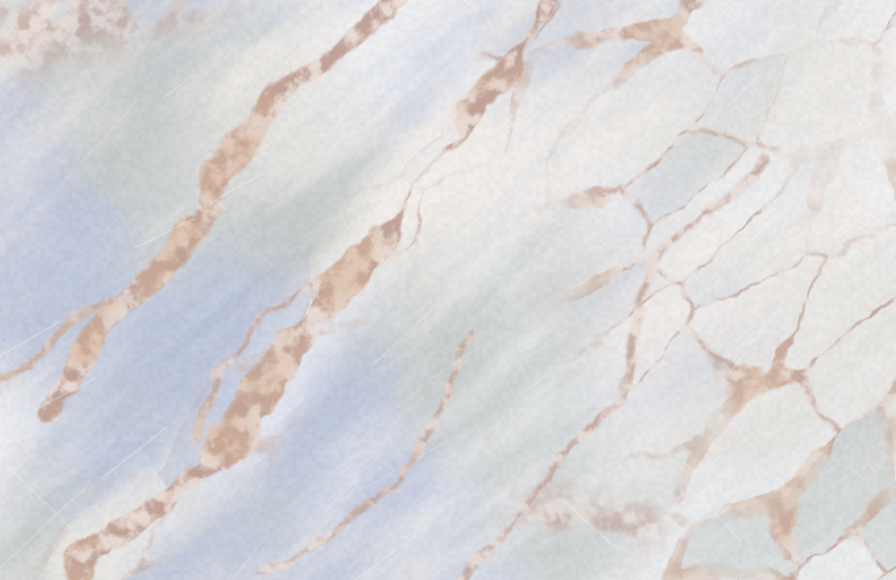
Give the GLSL for this texture, as a WebGL 1 fragment shader.

```glsl
precision highp float;
// Pale blue-grey marble with diagonal rust veins, broken cells and fine scratches.
uniform vec2 u_resolution;

float hash(vec2 p) {
  vec3 q = fract(vec3(p.xyx) * 0.1031);
  q += dot(q, q.yzx + 33.33);
  return fract((q.x + q.y) * q.z);
}

vec2 hash2(vec2 p) {
  return vec2(hash(p), hash(p + 57.3));
}

float noise(vec2 p) {
  vec2 i = floor(p), f = fract(p);
  f = f * f * (3.0 - 2.0 * f);
  return mix(mix(hash(i), hash(i + vec2(1, 0)), f.x),
             mix(hash(i + vec2(0, 1)), hash(i + vec2(1, 1)), f.x), f.y);
}

float fbm(vec2 p) {
  float sum = 0.0, amp = 0.52;
  for (int i = 0; i < 5; i++) {
    sum += amp * noise(p);
    p = mat2(1.6, 1.2, -1.2, 1.6) * p + 7.1;
    amp *= 0.5;
  }
  return sum;
}

float segment(vec2 p, vec2 a, vec2 b) {
  vec2 d = b - a;
  return length(p - a - d * clamp(dot(p - a, d) / dot(d, d), 0.0, 1.0));
}

// Distance to the nearest cell border in x, random tone of the cell in y.
vec2 cells(vec2 p) {
  vec2 base = floor(p), nearest = vec2(0.0), id = vec2(0.0);
  float best = 9.0, border = 9.0;
  for (int k = 0; k < 9; k++) {
    vec2 c = base + vec2(mod(float(k), 3.0), floor(float(k) / 3.0)) - 1.0;
    vec2 r = c + hash2(c) - p;
    if (dot(r, r) < best) { best = dot(r, r); nearest = r; id = c; }
  }
  for (int k = 0; k < 25; k++) {
    vec2 c = id + vec2(mod(float(k), 5.0), floor(float(k) / 5.0)) - 2.0;
    vec2 r = c + hash2(c) - p, d = r - nearest;
    if (dot(d, d) > 0.0001) border = min(border, dot(0.5 * (r + nearest), normalize(d)));
  }
  return vec2(border, hash(id + 11.0));
}

float inside(float d, float width, float soft) {
  return 1.0 - smoothstep(width - soft, width + soft, d);
}

// Axes along and across the grain of the stone.
vec2 grainAxes(vec2 p) {
  return vec2(dot(p, vec2(0.77, 0.64)), dot(p, vec2(-0.64, 0.77)));
}

void main() {
  float px = 1.0 / u_resolution.y;
  vec2 p = gl_FragCoord.xy * px;
  p.x *= 1.542 * u_resolution.y / u_resolution.x;
  vec2 s = grainAxes(p);
  vec2 w = p + 0.075 * (vec2(fbm(p * 5.0), fbm(p * 5.0 + 31.0)) - 0.5)
             + 0.022 * (vec2(fbm(p * 22.0), fbm(p * 22.0 + 17.0)) - 0.5);

  // Main veins
  float wide = min(segment(w, vec2(0.68, 1.03), vec2(0.46, 0.80)),
               min(segment(w, vec2(0.46, 0.80), vec2(0.26, 0.53)),
                   segment(w, vec2(0.26, 0.53), vec2(0.10, 0.29))));
  float middle = min(min(segment(w, vec2(0.96, 1.0), vec2(0.80, 0.76)),
                         segment(w, vec2(0.80, 0.76), vec2(0.66, 0.60))),
                 min(segment(w, vec2(0.66, 0.60), vec2(0.54, 0.44)),
                 min(segment(w, vec2(0.54, 0.44), vec2(0.40, 0.24)),
                     segment(w, vec2(0.40, 0.24), vec2(0.15, 0.04)))));
  float thin = min(min(segment(w, vec2(0.66, 0.60), vec2(0.46, 0.46)),
                       segment(w, vec2(0.46, 0.46), vec2(0.34, 0.26))),
               min(segment(w, vec2(0.20, 0.47), vec2(-0.05, 0.32)),
               min(segment(w, vec2(0.83, 0.43), vec2(0.70, 0.17)),
                   segment(w, vec2(0.70, 0.17), vec2(0.46, 0.0)))));
  float right = min(min(segment(w, vec2(1.32, 0.72), vec2(1.12, 0.56)),
                        segment(w, vec2(1.12, 0.56), vec2(1.07, 0.33))),
                    segment(w, vec2(1.07, 0.33), vec2(0.76, -0.02)));

  // Slabs: soft clouds, drawn-out fibres and toned cells
  float broken = max(smoothstep(0.92, 1.12, w.x + 0.12 * (w.y - 0.5)),
                     0.9 * inside(middle, 0.075, 0.04));
  vec2 cell = cells(grainAxes(w) * vec2(4.2, 8.5) + 3.0);
  float cloud = fbm(s * vec2(1.8, 5.0) + 4.0);
  float fibre = fbm(s * vec2(5.0, 45.0));
  float shade = smoothstep(0.22, 0.78, cloud + 0.30 * (fibre - 0.5));
  shade += 0.22 * inside(segment(p, vec2(0.72, 0.22), vec2(0.98, 0.54)), 0.10, 0.12);
  shade += 0.18 * inside(segment(p, vec2(0.05, 0.12), vec2(0.55, 0.72)), 0.10, 0.12);
  shade *= mix(1.0, 0.25 + 0.75 * smoothstep(0.35, 1.0, cell.y), broken);
  vec3 cool = mix(vec3(0.77, 0.79, 0.79), vec3(0.74, 0.77, 0.85),
                  smoothstep(0.35, 0.6, fbm(p * 2.5 + 9.0) + 0.25 * (0.5 - p.x)));
  vec3 pale = mix(vec3(0.94, 0.94, 0.95), vec3(0.94, 0.925, 0.91), smoothstep(0.4, 0.65, fbm(p * 3.0 + 40.0)));
  vec3 color = mix(pale, cool, clamp(shade, 0.0, 1.0));
  color += 0.05 * (fibre - 0.5) + 0.035 * (noise(p * 150.0) - 0.5);

  // Rust and pink mineral filling
  float grit = fbm(p * 48.0), patchy = fbm(p * 7.0 + 20.0);
  vec3 mineral = mix(vec3(0.91, 0.85, 0.82), vec3(0.74, 0.61, 0.56), smoothstep(0.32, 0.68, grit));
  mineral = mix(mineral, vec3(0.83, 0.69, 0.57), 0.5 * smoothstep(0.5, 0.7, patchy));
  float ragged = 0.012 * (grit - 0.5), soft = 0.003 + px;
  float fill = 0.9 * inside(wide + ragged, 0.010 + 0.018 * patchy, soft);
  fill = max(fill, 0.9 * inside(middle + ragged, 0.040 * smoothstep(0.25, 0.75, patchy), soft));
  fill = max(fill, 0.75 * inside(thin + ragged, 0.001 + 0.010 * patchy, soft));
  fill = max(fill, 0.75 * inside(right + ragged, 0.018 * patchy, soft));
  float seam = inside(cell.x, 0.015 + 0.10 * smoothstep(0.42, 0.72, patchy), 0.025);
  fill = max(fill, seam * broken * (0.15 + 0.65 * smoothstep(0.35, 0.6, fbm(p * 5.0 + 60.0))));
  float stain = max(inside(segment(w, vec2(0.0, 0.92), vec2(0.30, 1.03)), 0.06, 0.06),
                    inside(segment(w, vec2(0.94, 0.12), vec2(1.10, 0.10)), 0.04, 0.06));
  fill = max(fill, 0.65 * stain * smoothstep(0.35, 0.6, fbm(p * 16.0)));
  color = mix(color, mineral, fill);

  // Hairline scratches, mostly with the grain
  float scratch = 0.0;
  for (int i = 0; i < 36; i++) {
    vec2 id = vec2(float(i), 5.0), c = hash2(id) * vec2(1.542, 1.0);
    float angle = 0.45 + 0.5 * hash(id + 3.0) + 1.6 * step(0.78, hash(id + 8.0));
    vec2 reach = vec2(cos(angle), sin(angle)) * (0.02 + 0.10 * hash(id + 13.0));
    float line = inside(segment(p + 0.15 * (w - p), c - reach, c + reach), 0.0008, 0.0008 + px);
    scratch = max(scratch, line * (0.25 + 0.5 * hash(id + 21.0)));
  }
  color = mix(color, vec3(0.96), scratch * 0.75);
  gl_FragColor = vec4(clamp(color, 0.0, 1.0), 1.0);
}
```
